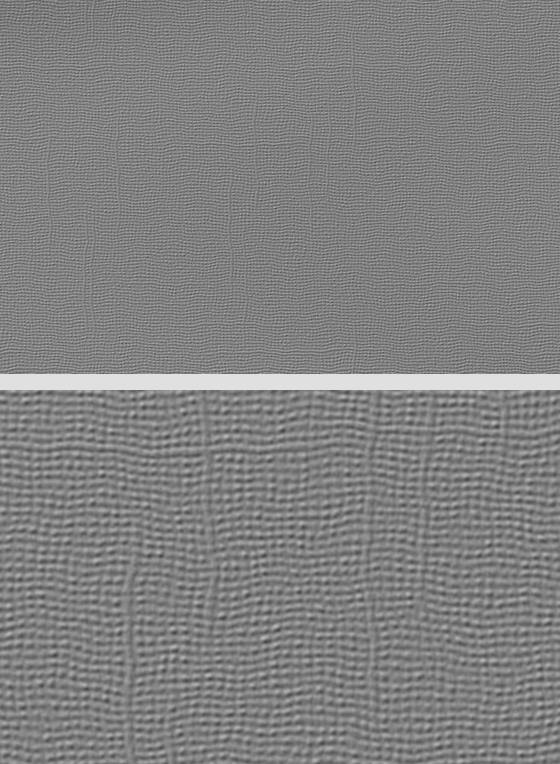
Top: the whole. Bottom: its middle third, enlarged.
Reproduce this texture procedurally as a WebGL 1 fragment shader.

```glsl
precision highp float;
uniform vec2 u_resolution;

float hash(vec2 p) {
  return fract(sin(dot(p, vec2(127.1, 311.7))) * 43758.55);
}

// Distance to the nearest scattered point
float cellular(vec2 p) {
  vec2 cell = floor(p);
  float nearest = 2.0;
  for (int j = -1; j <= 1; j++) {
    for (int i = -1; i <= 1; i++) {
      vec2 id = cell + vec2(float(i), float(j));
      vec2 point = id + vec2(hash(id), hash(id + 37.0));
      nearest = min(nearest, distance(p, point));
    }
  }
  return nearest;
}

// Thread coordinates, bent by layered sines
vec2 threadCoords(vec2 p) {
  vec2 wander = 0.38 * sin(p.yx * 21.0 + 2.5 * sin(p * 9.0) + vec2(0.7, 2.1));
  wander += 0.2 * sin(p.yx * 57.0 + p * 23.0 + vec2(4.0, 1.3));
  wander += 0.1 * sin(p.yx * 131.0 - p * 71.0);
  return p * vec2(103.0, 118.0) + wander;
}

// Stretches along some threads where the fibre lies flat and unbroken
float slub(float thread, float along, float seed) {
  float chosen = smoothstep(0.86, 0.94, hash(vec2(thread, seed)));
  float phase = 6.283 * hash(vec2(thread, seed + 5.0));
  return chosen * smoothstep(0.1, 0.6, sin(along * 8.0 + phase));
}

float clothHeight(vec2 p) {
  vec2 t = threadCoords(p);
  vec2 id = floor(t);
  vec2 ridge = 0.5 - 0.5 * cos(6.283 * t);

  // Woven knots of uneven height
  float knot = ridge.x * (0.45 + 1.1 * hash(id));
  float h = ridge.y * (0.38 + 0.62 * knot);

  // Long raised threads in both directions
  h = mix(h, 0.8, 0.85 * ridge.x * slub(id.x, p.y, 11.0));
  h = mix(h, 0.9, 0.8 * ridge.y * slub(id.y, p.x, 29.0));

  // Paper grain
  return h - 0.65 * cellular(p * 180.0);
}

void main() {
  vec2 lightStep = vec2(-0.6, 0.8) * 0.0018;
  float relief = 0.0;

  // Smooth each pixel with four samples
  for (int j = 0; j < 2; j++) {
    for (int i = 0; i < 2; i++) {
      vec2 offset = vec2(float(i), float(j)) * 0.5 - 0.25;
      vec2 p = (gl_FragCoord.xy + offset) / u_resolution.y;
      relief += 0.25 * (clothHeight(p - lightStep) - clothHeight(p + lightStep));
    }
  }

  // Faint uneven tone across the sheet
  vec2 uv = gl_FragCoord.xy / u_resolution;
  float tone = 0.503 + 0.006 * sin(uv.x * 5.0 + 2.0 * sin(uv.y * 4.0));
  tone -= 0.02 * smoothstep(0.8, 1.0, uv.y) * (1.0 - uv.x);

  float grey = tone + 0.145 * relief;
  gl_FragColor = vec4(vec3(clamp(grey, 0.25, 0.75)), 1.0);
}
```
